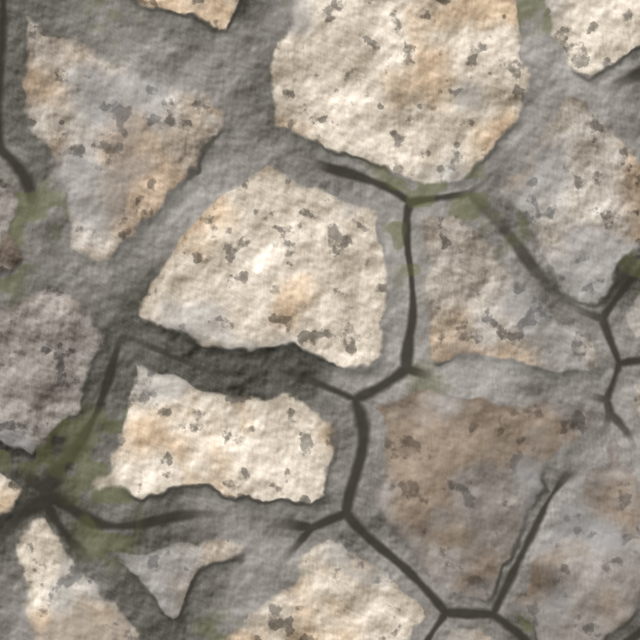
Reproduce this texture procedurally as a WebGL 2 fragment shader.

```glsl
#version 300 es
precision highp float;
// Rubble wall: angular pale, tan and blue-grey stones set in rough mortar.
// Warped Voronoi cells give the stones, their borders the joints and cracks;
// layered value noise adds relief, pits, stains and broad shade.
uniform vec2 u_resolution;
out vec4 fragColor;

const float STONES_ACROSS = 3.3;
const vec2 TO_LIGHT = vec2(-0.5, 0.85);

float hash(vec2 p) {
  return fract(sin(dot(p, vec2(127.1, 311.7))) * 43758.5);
}

float noise(vec2 p) {
  vec2 i = floor(p), f = fract(p);
  f = f * f * (3.0 - 2.0 * f);
  float low = mix(hash(i), hash(i + vec2(1, 0)), f.x);
  float high = mix(hash(i + vec2(0, 1)), hash(i + vec2(1, 1)), f.x);
  return mix(low, high, f.y);
}

float fbm(vec2 p) {
  float sum = 0.0, amp = 0.533;
  for (int i = 0; i < 4; i++) {
    sum += amp * noise(p);
    p = mat2(1.6, 1.2, -1.2, 1.6) * p + 7.3;
    amp *= 0.5;
  }
  return sum;
}

vec2 cellPoint(vec2 id) {
  return id + 0.5 + 0.86 * (vec2(hash(id), hash(id + 41.7)) - 0.5);
}

// Canvas position to warped, turned cell space.
vec2 toCells(vec2 uv) {
  vec2 p = mat2(0.9, 0.44, -0.44, 0.9) * uv * STONES_ACROSS + 5.0;
  return p + 0.22 * (vec2(noise(p * 1.9), noise(p * 1.9 + 31.0)) - 0.5);
}

// x: distance to the nearest cell border, yz: cell id.
vec3 voronoi(vec2 p) {
  vec2 base = floor(p), nearId = base, nearVec = vec2(9.0);
  for (int y = -1; y <= 1; y++)
    for (int x = -1; x <= 1; x++) {
      vec2 id = base + vec2(x, y), v = cellPoint(id) - p;
      if (dot(v, v) < dot(nearVec, nearVec)) { nearVec = v; nearId = id; }
    }
  float border = 9.0;
  for (int y = -2; y <= 2; y++)
    for (int x = -2; x <= 2; x++) {
      vec2 id = nearId + vec2(x, y), v = cellPoint(id) - p;
      vec2 gap = v - nearVec;
      if (dot(gap, gap) > 0.0001)
        border = min(border, dot(0.5 * (v + nearVec), normalize(gap)));
    }
  return vec3(border, nearId);
}

// Signed depth inside a stone; the inset differs from stone to stone.
float stoneDepth(vec3 cell, float wobble) {
  return cell.x - mix(0.055, 0.16, hash(cell.yz + 9.1)) + wobble;
}

vec3 stoneColour(float pick) {
  vec3 cream = vec3(0.83, 0.78, 0.71), tan_ = vec3(0.70, 0.66, 0.61);
  vec3 taupe = vec3(0.59, 0.56, 0.53), slate = vec3(0.57, 0.585, 0.615);
  vec3 c = mix(cream, tan_, step(0.42, pick));
  c = mix(c, taupe, step(0.64, pick));
  return mix(c, slate, step(0.83, pick));
}

float relief(vec2 p) {
  return fbm(p) - fbm(p + 0.45 * TO_LIGHT);
}

void main() {
  vec2 uv = gl_FragCoord.xy / min(u_resolution.x, u_resolution.y);
  float wobble = 0.13 * (fbm(uv * 22.0) - 0.5);
  vec3 cell = voronoi(toCells(uv));
  float depth = stoneDepth(cell, wobble);
  float stone = smoothstep(-0.012, 0.016, depth);
  float pick = hash(cell.yz + 3.7);
  float rough = mix(1.0, 0.5, smoothstep(0.6, 0.85, pick));

  // Shared surface detail
  float broad = smoothstep(0.28, 0.7, fbm(uv * 4.5 + 12.0));
  float coarse = relief(uv * 24.0);
  float fine = relief(uv * 75.0 + 8.0);
  float patches = fbm(uv * 13.0 + 3.0) - 0.5;
  float pits = smoothstep(0.62, 0.76, fbm(uv * 42.0 + 17.0));

  // Mortar, with shade cast by the stones above it
  vec3 mortar = mix(vec3(0.37, 0.36, 0.33), vec3(0.61, 0.59, 0.565), broad);
  mortar += 0.22 * coarse + 0.26 * fine + 0.2 * patches;
  vec3 caster = voronoi(toCells(uv + 0.022 * TO_LIGHT));
  float shade = smoothstep(-0.02, 0.07, stoneDepth(caster, wobble));
  mortar *= 1.0 - 0.32 * shade * (1.0 - 0.5 * broad);

  // Thin broken cracks along the joints
  float crackPath = smoothstep(0.4, 0.58, noise(uv * 5.0 + 23.0));
  float crackWidth = 0.012 + 0.022 * noise(uv * 14.0);
  float crack = 1.0 - smoothstep(crackWidth * 0.4, crackWidth + 0.014, cell.x + 0.2 * wobble);
  mortar = mix(mortar, vec3(0.22, 0.205, 0.18), 0.85 * crack * crackPath);
  float moss = smoothstep(0.68, 0.82, noise(uv * 6.0 + 51.0)) * smoothstep(0.45, 0.65, noise(uv * 45.0));
  mortar = mix(mortar, vec3(0.40, 0.41, 0.25), 0.45 * moss);

  // Stone face: grain, pits, stains and a worn edge
  vec3 face = stoneColour(pick);
  face += rough * (0.42 * coarse + 0.38 * fine) + 0.34 * patches;
  face *= 1.0 - 0.34 * pits * (0.4 + 0.6 * rough);
  float stain = smoothstep(0.5, 0.72, fbm(uv * 9.0 + 37.0));
  face = mix(face, face * vec3(0.93, 0.83, 0.72), 0.6 * stain);
  face = mix(face, vec3(0.57, 0.59, 0.62), 0.35 * smoothstep(0.52, 0.7, fbm(uv * 7.0 + 71.0)));
  float rim = 1.0 - smoothstep(0.0, 0.05, depth);
  face *= 1.0 - 0.17 * rim * noise(uv * 11.0 + 5.0);

  // Dark gaps gather under some stone edges
  float gap = (1.0 - smoothstep(0.0, 0.025, abs(depth + 0.012))) * shade;
  gap *= smoothstep(0.45, 0.7, noise(uv * 9.0 + 63.0));
  vec3 colour = mix(mortar, face, stone);
  colour = mix(colour, vec3(0.24, 0.225, 0.2), 0.65 * gap);
  fragColor = vec4(clamp(colour, 0.0, 1.0), 1.0);
}
```
